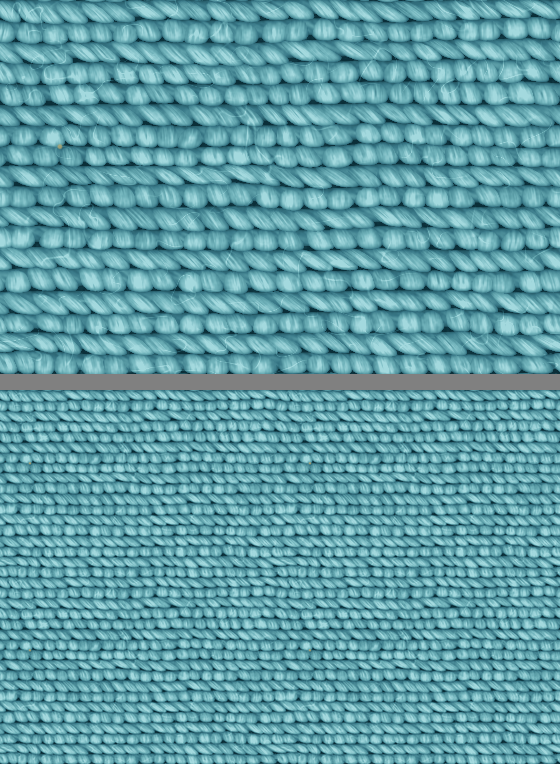
Top, the tile; bottom, the same tile 2 across and 2 down.
A WebGL 2 fragment shader for this texture:

```glsl
#version 300 es
precision highp float;
// Teal wool knit: 18 rows of 23 plump stitches, some rows upright, some leaning.
uniform vec2 u_resolution;
out vec4 fragColor;

const vec2 GRID = vec2(23.0, 18.0);

float hash(vec2 p) {
  vec3 q = fract(p.xyx * 0.1031);
  q += dot(q, q.yzx + 33.33);
  return fract((q.x + q.y) * q.z);
}

// Value noise that wraps after a whole number of lattice cells.
float noise(vec2 p, vec2 period) {
  vec2 i = floor(p), f = fract(p);
  f = f * f * (3.0 - 2.0 * f);
  vec2 a = mod(i, period), b = mod(i + 1.0, period);
  return mix(mix(hash(a), hash(vec2(b.x, a.y)), f.x),
             mix(hash(vec2(a.x, b.y)), hash(b), f.x), f.y);
}

// Wool colours from deep gap to lit fibre.
vec3 woolColor(float tone) {
  vec3 ramp[6] = vec3[6](
    vec3(0.04, 0.18, 0.22), vec3(0.14, 0.35, 0.40), vec3(0.22, 0.47, 0.53),
    vec3(0.33, 0.59, 0.63), vec3(0.45, 0.71, 0.74), vec3(0.64, 0.85, 0.87));
  float t = clamp(tone, 0.0, 1.0) * 5.0;
  int k = min(int(t), 4);
  return mix(ramp[k], ramp[k + 1], t - float(k));
}

// Leaning rows alternate unevenly in the upper part, then every second row.
float leaningRow(float fromTop) {
  if (fromTop < 0.5) return 1.0;
  return fromTop < 7.5 ? step(1.5, mod(fromTop, 3.0))
                       : 1.0 - step(0.5, mod(fromTop, 2.0));
}

void main() {
  vec2 uv = gl_FragCoord.xy / u_resolution;
  vec2 drift = vec2(noise(uv * vec2(9.0, 7.0), vec2(9.0, 7.0)),
                    noise(uv * vec2(8.0, 9.0) + 0.5, vec2(8.0, 9.0)));
  vec2 p = uv * GRID + (drift - 0.5) * vec2(0.5, 0.3);
  float top = 0.0, tone = 0.0;

  for (int j = -1; j <= 1; j++) {
    float row = floor(p.y) + float(j);
    float rowId = mod(row, GRID.y);
    float leaning = leaningRow(GRID.y - 1.0 - rowId);
    float x = p.x + hash(vec2(rowId, 7.0));
    float y = p.y - row - 0.5;

    // Continuous twisted strand behind the upper half of the row.
    float twist = noise(vec2(x * 5.0 + y * 6.0, y * 3.0 + rowId * 9.0), vec2(115.0, 999.0));
    float bandY = (y - 0.13) / 0.40;
    float band = 0.62 * sqrt(max(0.0, 1.0 - bandY * bandY));
    float cover = smoothstep(-0.05, 0.05, band - top) * step(0.001, band);
    tone = mix(tone, band * (0.55 + 0.55 * twist), cover);
    top = max(top, band);

    // Rounded stitches with fibres running along their lean.
    for (int i = -1; i <= 1; i++) {
      float col = floor(x) + float(i);
      vec2 id = vec2(mod(col, GRID.x), rowId);
      vec2 jitter = vec2(hash(id + 3.7), hash(id + 91.3)) - 0.5;
      vec2 d = vec2(x - col - 0.5, y) - jitter * vec2(0.22, 0.12);
      float lean = mix(0.18, 0.85, leaning) + 0.35 * jitter.y;
      float across = d.x + lean * d.y;
      vec2 strand = vec2(across + 0.12 * d.y * d.y, d.y);
      float fibre = 0.6 * noise(strand * vec2(9.0, 1.8) + id * 17.0, vec2(999.0))
                  + 0.4 * noise(strand * vec2(17.0, 3.0) + id * 13.0, vec2(999.0));
      vec2 q = abs(vec2(across / 0.56, d.y / 0.54));
      float dist = pow(q.x, 2.4) + pow(q.y, 2.6) + (fibre - 0.5) * 0.28;
      float dome = sqrt(clamp(1.0 - dist, 0.0, 1.0));
      float lift = dome * (1.0 - 0.5 * d.y);
      float lit = dome * (0.90 - 0.34 * d.y + 0.62 * (fibre - 0.5) + 0.16 * jitter.x);
      cover = smoothstep(-0.06, 0.06, lift - top) * step(0.001, dome);
      tone = mix(tone, lit, cover);
      top = max(top, lift);
    }
  }

  // Loose hairs along the contours of warped noise.
  vec2 hairGrid = vec2(38.0, 28.0);
  float field = noise(uv * hairGrid + drift.yx * 3.0, hairGrid);
  float patches = smoothstep(0.4, 0.8, noise(uv * vec2(24.0, 18.0) + 0.3, vec2(24.0, 18.0)));
  tone += 0.20 * patches * (1.0 - smoothstep(0.0, 0.05, abs(field - 0.5)));

  // Soft uneven dye and fine fuzz.
  tone += 0.08 * (drift.x - 0.5);
  tone += 0.07 * (noise(uv * vec2(240.0, 160.0), vec2(240.0, 160.0)) - 0.5);
  vec3 color = woolColor(tone);

  // One straw fleck caught in the wool.
  vec2 fleck = (uv - vec2(0.107, 0.608)) * vec2(1.5, 1.0);
  color = mix(color, vec3(0.72, 0.67, 0.45), 0.8 * (1.0 - smoothstep(0.003, 0.009, length(fleck))));
  fragColor = vec4(color, 1.0);
}
```
